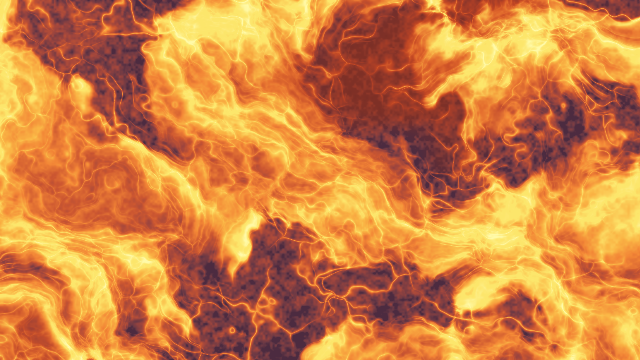
Give the GLSL for this texture, as a Shadertoy shader.

```glsl
// Swirling fire with bright filaments over dark, finely veined rock.

float hash(vec2 c) {
    vec3 a = fract(c.xyx * 0.1031);
    a += dot(a, a.yzx + 33.33);
    return fract((a.x + a.y) * a.z);
}

float noise(vec2 p) {
    vec2 c = floor(p), f = fract(p);
    f = f * f * (3.0 - 2.0 * f);
    return mix(mix(hash(c), hash(c + vec2(1, 0)), f.x),
               mix(hash(c + vec2(0, 1)), hash(c + vec2(1, 1)), f.x), f.y);
}

// Each octave doubles the scale and turns the grid.
const mat2 OCTAVE = mat2(1.6, 1.2, -1.2, 1.6);

float turbulence(vec2 p) {
    float sum = 0.0, amp = 0.5;
    for (int i = 0; i < 5; i++) {
        sum += amp * noise(p);
        p = OCTAVE * p + 3.7;
        amp *= 0.5;
    }
    return sum;
}

// Sharp crests; each octave is pushed along by the one before.
float flames(vec2 p) {
    float sum = 0.0, total = 0.0, amp = 0.5;
    for (int i = 0; i < 5; i++) {
        float crest = 1.0 - abs(2.0 * noise(p) - 1.0);
        sum += amp * crest * crest;
        total += amp;
        p = OCTAVE * p + vec2(0.7, -0.5) * crest + 5.3;
        amp *= 0.58;
    }
    return sum / total;
}

// Cellular noise: thin glowing lines along the cell borders.
float veins(vec2 p) {
    vec2 c = floor(p), f = fract(p);
    float nearest = 9.0, second = 9.0;
    for (int y = -1; y <= 1; y++)
    for (int x = -1; x <= 1; x++) {
        vec2 g = vec2(x, y);
        float d = length(g + vec2(hash(c + g), hash(c + g + 57.0)) - f);
        second = min(second, max(nearest, d));
        nearest = min(nearest, d);
    }
    return exp(-13.0 * (second - nearest));
}

vec3 fireColor(float heat) {
    vec3 ramp[6] = vec3[6](
        vec3(0.41, 0.22, 0.27), vec3(0.62, 0.27, 0.24), vec3(0.80, 0.34, 0.19),
        vec3(0.95, 0.52, 0.21), vec3(0.98, 0.71, 0.27), vec3(0.99, 0.90, 0.42));
    float stops[6] = float[6](0.05, 0.165, 0.32, 0.51, 0.715, 0.91);
    vec3 color = mix(vec3(0.30, 0.17, 0.25), ramp[0], clamp(heat / 0.05, 0.0, 1.0));
    for (int i = 1; i < 6; i++)
        color = mix(color, ramp[i],
                    clamp((heat - stops[i - 1]) / (stops[i] - stops[i - 1]), 0.0, 1.0));
    return mix(color, vec3(1.0, 0.98, 0.66), smoothstep(0.95, 1.25, heat));
}

void mainImage(out vec4 fragColor, in vec2 fragCoord) {
    vec2 p = fragCoord / iResolution.y;

    // Swirl the plane, then measure along and across the diagonal flow
    vec2 q = p + 0.5 * (vec2(turbulence(p * 2.5), turbulence(p * 2.5 + 9.0)) - 0.485);
    vec2 flow = vec2(dot(q, vec2(0.8, -0.6)), dot(q, vec2(0.6, 0.8)));

    // Rock islands from layered sines with ragged borders
    float flame = flames(flow * vec2(3.4, 5.0) + 2.0);
    float island = sin(flow.x * 6.0 + 1.6 * sin(flow.y * 5.0) + 1.0)
                 + sin(flow.y * 11.0 + 1.3 * sin(flow.x * 4.0) + 2.5)
                 + 4.0 * (turbulence(p * 4.0 + 31.0) - 0.485)
                 + 1.5 * (flame - 0.48);
    float burning = smoothstep(-0.9, -0.3, island);

    // Wandering filaments at two sizes, fading in and out
    vec2 wobble = vec2(noise(p * 14.0), noise(p * 14.0 + 7.0))
                + 0.4 * vec2(noise(p * 37.0), noise(p * 37.0 + 5.0));
    float vein = veins(flow * vec2(6.0, 9.0) + 0.6 * wobble)
               * smoothstep(0.25, 0.7, noise(p * 9.0 + 40.0));
    float fineVein = veins(flow * vec2(13.0, 18.0) + 0.9 * wobble)
                   * smoothstep(0.35, 0.8, noise(p * 12.0 + 80.0));
    float glow = max(vein, 0.75 * fineVein);
    float grain = 0.6 * noise(p * 70.0) + 0.4 * noise(p * 150.0) - 0.5;

    // Heat of the rock and of the fire
    float rock = 0.09 + 0.28 * grain + 0.25 * (flame - 0.48) + 0.6 * glow;
    float fire = 0.61 + 1.35 * (flame - 0.48) + 0.28 * glow + 0.16 * grain;
    float heat = mix(rock, fire, burning);
    vec3 color = fireColor(heat);

    // Soft red smoke over the cooler parts
    float smoke = smoothstep(0.58, 0.82, noise(q * 2.3 + 20.0));
    vec3 smokeColor = vec3(0.82, 0.27, 0.13) * (0.75 + 0.4 * heat);
    color = mix(color, smokeColor, 0.65 * smoke * (1.0 - smoothstep(0.3, 0.9, heat)));

    fragColor = vec4(color, 1.0);
}
```
